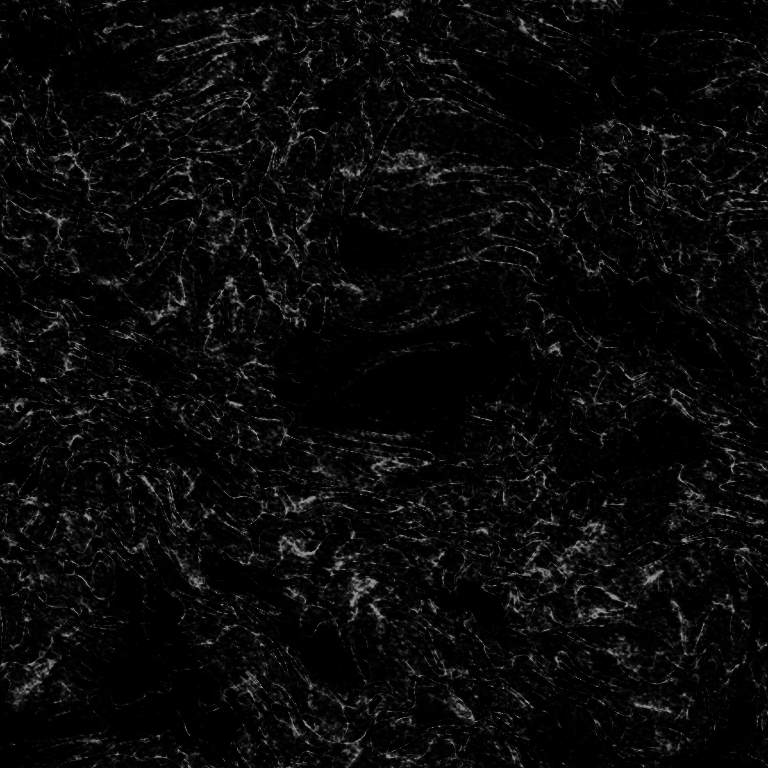
Give the GLSL for this texture map, as a WebGL 2 fragment shader.

```glsl
#version 300 es
precision highp float;
// Dark rough rock sheen: faint broken glints along slanting cracks on near black.

#define SLANT -0.36        // main crack direction, radians
#define BEND 0.030         // broad bending of the cracks
#define CRINKLE 0.007      // small bending of the cracks
#define CRACK_WIDTH 0.05   // softness of the crack lines
#define CRACKS 0.55        // weight of the long cracks
#define CHIPS 0.42         // weight of the short cracks
#define CLUMPS 0.30        // weight of the medium clumps
#define GRAIN 0.56         // weight of the grain
#define DUST 0.36          // weight of the finest specks
#define HOLLOWS 1.7        // depth of the dark patches
#define LEVEL 0.16         // overall brightness shift

uniform vec2 u_resolution;
out vec4 fragColor;

// Integer hash of a lattice cell, 0 to 1.
float hash(vec2 cell, uint seed) {
    uvec2 c = uvec2(ivec2(cell));
    uint h = c.x * 1664525u + c.y * 22695477u + seed * 747796u;
    h = (h ^ (h >> 16)) * 2146121005u;
    h = (h ^ (h >> 15)) * 2221713035u;
    h ^= h >> 16;
    return float(h >> 8) / 16777216.0;
}

float valueNoise(vec2 p, uint seed) {
    vec2 cell = floor(p);
    vec2 f = fract(p);
    vec2 s = f * f * (3.0 - 2.0 * f);
    float low = mix(hash(cell, seed), hash(cell + vec2(1, 0), seed), s.x);
    float high = mix(hash(cell + vec2(0, 1), seed), hash(cell + vec2(1, 1), seed), s.x);
    return mix(low, high, s.y);
}

// Noise with zero mean and about unit deviation.
float unitNoise(vec2 p, uint seed) {
    return (valueNoise(p, seed) - 0.5) / 0.2145;
}

// Thin bright lines along the middle level of the noise, likewise normalised.
float crackLines(vec2 p, uint seed) {
    float line = exp(-abs(valueNoise(p, seed) - 0.5) / CRACK_WIDTH);
    return (line - 0.18) / 0.24;
}

vec2 warp(vec2 p, float frequency, uint seed) {
    return vec2(unitNoise(p * frequency, seed), unitNoise(p * frequency, seed + 1u));
}

void main() {
    vec2 uv = gl_FragCoord.xy / u_resolution;

    // Turn to the crack direction, then bend it at two scales.
    float c = cos(SLANT), s = sin(SLANT);
    vec2 p = mat2(c, -s, s, c) * uv + 3.0;
    vec2 q = p + BEND * warp(p, 5.0, 1u);
    q += CRINKLE * warp(q, 32.0, 3u);

    // Layers from long cracks down to specks.
    float sheen = LEVEL;
    sheen += CRACKS * crackLines(q * vec2(27.0, 58.0), 11u);
    sheen += CHIPS * crackLines(q * vec2(56.0, 100.0), 12u);
    sheen += CLUMPS * unitNoise(q * vec2(42.0, 66.0), 13u);
    sheen += GRAIN * unitNoise(p * vec2(190.0, 285.0), 14u);
    sheen += DUST * unitNoise(uv * 430.0 + 7.0, 15u);

    // Smooth hollows catch almost no light.
    vec2 hollowAt = p + 0.6 * (q - p);
    float hollow = valueNoise(hollowAt * vec2(9.0, 17.0), 16u);
    sheen -= HOLLOWS * smoothstep(0.60, 0.86, hollow);

    // Long-tailed tone curve: mostly black, few bright glints.
    float z = clamp(sheen, -3.0, 3.4);
    float tone = exp(-4.14 + 1.945 * z - 0.265 * z * z);
    fragColor = vec4(vec3(tone), 1.0);
}
```
